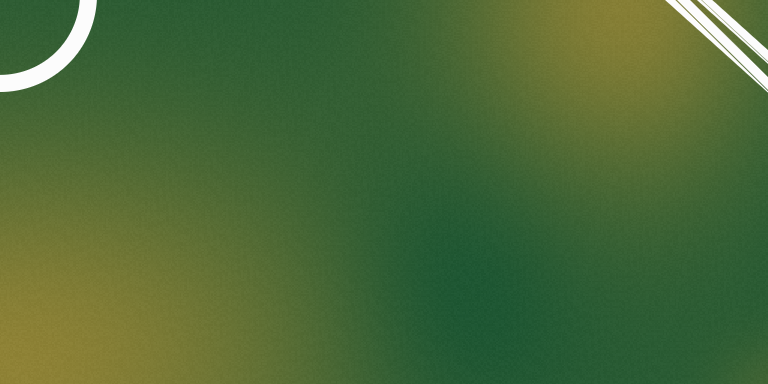
Reproduce this background procedurally as a WebGL 2 fragment shader.

```glsl
#version 300 es
precision highp float;
// Soft gold glows over deep green with fine grain, a white ring cut by the
// upper left corner and slanted white brush strands in the upper right.
// Glows are stretched Gaussians; shapes are distances in canvas heights.

uniform vec2 u_resolution;
out vec4 outColor;

float hash(vec2 p) {
    return fract(sin(dot(p, vec2(127.1, 311.7))) * 43758.5453);
}

float glow(vec2 p, vec2 center, vec2 spread) {
    vec2 q = (p - center) / spread;
    return exp(-dot(q, q));
}

// Coverage of the interval from lo to hi, with edges of width soft
float band(float x, float lo, float hi, float soft) {
    return clamp((x - lo) / soft + 0.5, 0.0, 1.0)
         * clamp((hi - x) / soft + 0.5, 0.0, 1.0);
}

void main() {
    vec2 p = gl_FragCoord.xy / u_resolution.y;
    float aspect = u_resolution.x / u_resolution.y;
    p.x *= 2.0 / aspect;
    float pixel = 1.0 / u_resolution.y;

    // Gold amount: two large glows, a faint corner one and a dark pocket
    float rightSpread = p.x < 1.63 ? 0.47 : 0.39;
    float gold = 0.05
        + 0.95 * glow(p, vec2(0.0, 0.04), vec2(0.94, 0.62))
        + 0.87 * glow(p, vec2(1.63, 1.0), vec2(rightSpread, 0.50))
        + 0.25 * glow(p, vec2(2.03, -0.03), vec2(0.17, 0.15))
        - 0.26 * glow(p, vec2(1.18, 0.24), vec2(0.32, 0.42));
    vec3 color = mix(vec3(0.12, 0.34, 0.20), vec3(0.56, 0.51, 0.21),
                     clamp(gold, 0.0, 1.0));

    // Fine grain on a grid tied to the canvas
    color += 0.025 * (hash(floor(p * 256.0)) - 0.5);

    // Ring around a point just above the upper left corner
    float radius = length(p - vec2(0.0, 1.013));
    float white = band(radius, 0.208, 0.2526, pixel);

    // Strands: across is measured along the top edge, down follows the slope
    float down = 1.0 - p.y;
    float across = p.x - down / 0.9;
    float soft = pixel * 1.5;
    float taper = down / 0.24;
    float strands = band(across, 1.732, mix(1.797, 1.773, taper), soft);
    strands = max(strands, band(across, 1.815, 1.855, soft));

    // Thin green slits that drift toward the lower edge of each strand
    float slits = band(across, mix(1.759, 1.736, taper),
                       mix(1.763, 1.739, taper), soft);
    slits = max(slits, 0.7 * band(across, mix(1.826, 1.817, taper),
                                  mix(1.828, 1.820, taper), soft));
    white = max(white, strands * (1.0 - slits));

    outColor = vec4(mix(color, vec3(0.99), white), 1.0);
}
```
